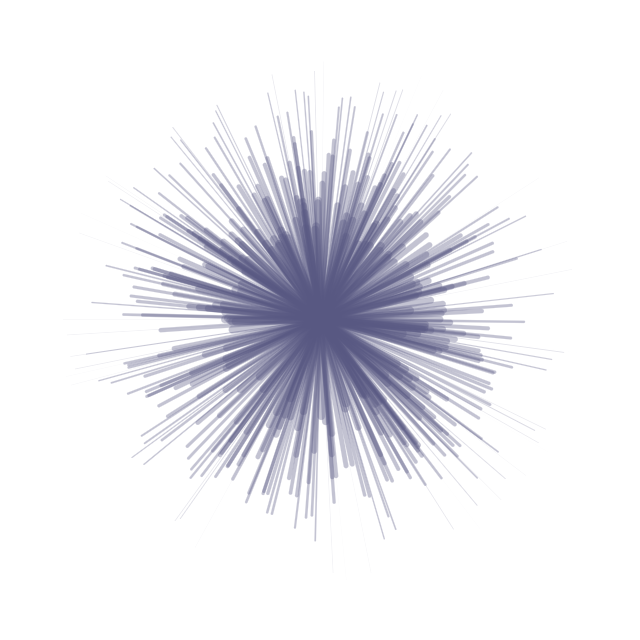
Reproduce this background procedurally as a three.js fragment shader.

```glsl
// A burst of slate-violet spokes radiating from the centre of a white field.
// Each spoke is a translucent round-capped segment at a hashed angle; short ones
// are thick and long ones thin, so their overlaps build a solid core.

#define RAY_COUNT 460
#define CENTER vec2(0.501, 0.501)
#define MIN_LENGTH 0.13
#define MAX_LENGTH 0.415
#define LENGTH_BIAS 1.15
#define MAX_WIDTH 0.0128
#define WIDTH_FALLOFF 1.15
#define RAY_ALPHA 0.36
#define EDGE 0.0018
#define RAY_COLOR vec3(0.345, 0.345, 0.51)
#define PAPER_COLOR vec3(1.0)

varying vec2 vUv;

const float TAU = 6.2831853;

float hash(float n) {
  return fract(sin(n * 12.9898 + 4.1414) * 43758.5453);
}

// Distance to a segment running from the origin along a unit direction.
float spokeDistance(vec2 p, vec2 dir, float len) {
  return length(p - dir * clamp(dot(p, dir), 0.0, len));
}

// Antialiased cover of one spoke; hairlines fade as they get thinner.
float spokeCover(vec2 p, float id) {
  float angle = TAU * hash(id);
  float reach = pow(hash(id + 517.3), LENGTH_BIAS);
  float len = mix(MIN_LENGTH, MAX_LENGTH, reach);
  float width = MAX_WIDTH * pow(1.0 - reach, WIDTH_FALLOFF);
  float d = spokeDistance(p, vec2(cos(angle), sin(angle)), len);
  float edge = clamp((0.5 * width - d) / EDGE + 0.5, 0.0, 1.0);
  return edge * min(1.0, width / EDGE);
}

void main() {
  vec2 p = vUv - CENTER;
  float paperLeft = 1.0;

  // Every overlapping spoke lets through less of the paper.
  if (length(p) < MAX_LENGTH + MAX_WIDTH) {
    for (int i = 0; i < RAY_COUNT; i++) {
      paperLeft *= 1.0 - RAY_ALPHA * spokeCover(p, float(i) + 1.0);
    }
  }

  gl_FragColor = vec4(mix(RAY_COLOR, PAPER_COLOR, paperLeft), 1.0);
}
```
